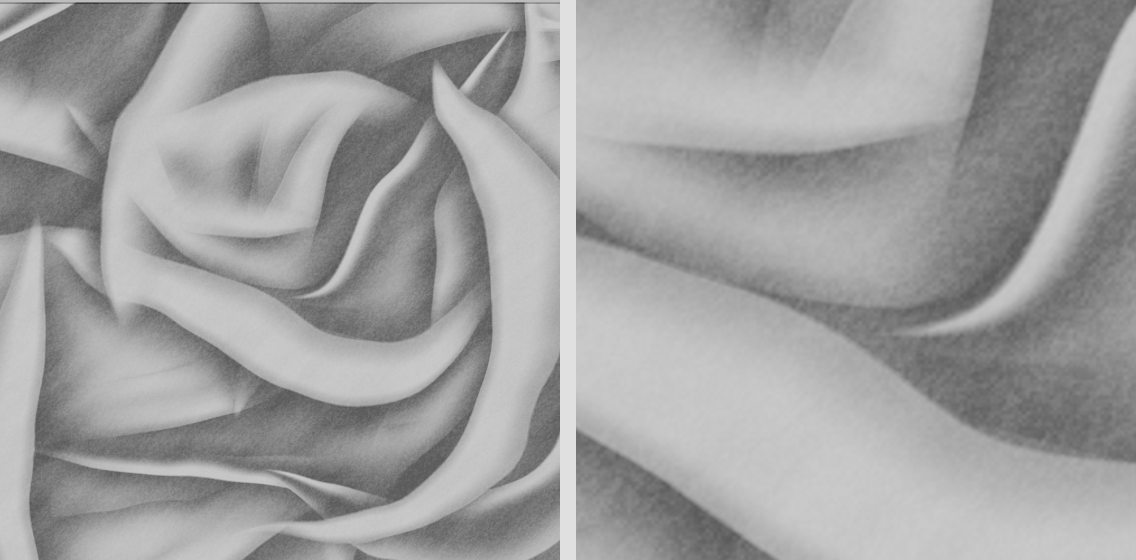
Left, the full canvas; right, a detail of the centre.
Reproduce this texture procedurally as a WebGL 2 fragment shader.

```glsl
#version 300 es
precision highp float;

uniform vec2 u_resolution;
out vec4 outColor;

#define FOLD_COLUMNS 5
#define FOLD_COUNT 25
#define FOLD_LENGTH 0.36
#define FOLD_WIDTH 0.12
#define SHADOW_REACH 0.10
#define EDGE_SOFTNESS 0.003
#define WARP_AMOUNT 0.13
#define GRAIN_AMOUNT 0.085
#define PAPER_TONE 0.775
#define GRAPHITE_TONE 0.385
#define SEED 4.7

float hash(vec2 p) {
    vec3 q = fract(vec3(p.xyx) * 0.1031);
    q += dot(q, q.yzx + 33.33);
    return fract((q.x + q.y) * q.z);
}

float noise(vec2 p) {
    vec2 cell = floor(p);
    vec2 f = p - cell;
    f = f * f * f * (f * (f * 6.0 - 15.0) + 10.0);
    float low = mix(hash(cell), hash(cell + vec2(1, 0)), f.x);
    float high = mix(hash(cell + vec2(0, 1)), hash(cell + vec2(1, 1)), f.x);
    return mix(low, high, f.y);
}

float fbm(vec2 p) {
    float sum = 0.0, gain = 0.5;
    for (int i = 0; i < 4; i++) {
        sum += gain * noise(p);
        p = mat2(1.6, 1.2, -1.2, 1.6) * p + 7.3;
        gain *= 0.5;
    }
    return sum / 0.9375;
}

vec2 rotate(vec2 p, float angle) {
    float c = cos(angle), s = sin(angle);
    return vec2(c * p.x + s * p.y, c * p.y - s * p.x);
}

// Broad swells of the cloth with a few faint wrinkles
float clothTone(vec2 p) {
    float swell = noise(rotate(p, 0.7) * vec2(3.0, 5.0) + 21.0);
    float tone = mix(0.52, PAPER_TONE, smoothstep(0.1, 0.55, swell));
    float crease = 1.0 - abs(2.0 * noise(rotate(p, 0.6) * vec2(3.0, 9.0) + 40.0) - 1.0);
    return tone - 0.1 * pow(crease, 9.0) * noise(p * 6.0 + 3.0);
}

// Lays one tapered fold, with its shadow, over the tone below
float layFold(float tone, vec2 p, float id) {
    vec2 key = vec2(id * 3.7, SEED);
    float size = mix(0.7, 1.3, hash(key + 11.0));
    float angle = mix(-0.8, 2.0, hash(key + 23.0));
    if (hash(key + 31.0) > 0.6) angle += 3.14159;
    float bend = mix(-1.9, 1.9, hash(key + 43.0));
    float twist = mix(-3.0, 3.0, hash(key + 57.0));

    vec2 q = rotate(p, angle);
    float slope = 2.0 * bend * q.x + 3.0 * twist * q.x * q.x;
    float across = q.y - q.x * q.x * (bend + twist * q.x);
    across /= sqrt(1.0 + slope * slope);
    float along = q.x / (FOLD_LENGTH * size);
    float taper = max(1.0 - along * along, 0.0);
    float fade = smoothstep(0.0, 0.5, taper);
    float width = FOLD_WIDTH * size * taper + 0.001;

    // Shadow below the near edge only
    float reach = SHADOW_REACH * mix(0.5, 1.3, hash(key + 64.0)) * (0.25 + 0.75 * taper);
    float depth = max(-across, 0.0) / reach;
    float below = 1.0 - smoothstep(-EDGE_SOFTNESS, EDGE_SOFTNESS, across);
    float shadow = below * exp(-depth * depth * 1.2 - depth * 0.3);
    tone = mix(tone, GRAPHITE_TONE, 0.9 * fade * shadow);

    // A crisp far side drops a fainter shadow of its own
    float crisp = step(0.68, hash(key + 83.0));
    float beyond = max(across - width, 0.0) / (reach * 0.6);
    float above = smoothstep(-EDGE_SOFTNESS, EDGE_SOFTNESS, across - width);
    tone = mix(tone, 0.46, 0.7 * crisp * fade * above * exp(-beyond * beyond - beyond * 0.4));

    // Lit ridge or shaded hollow
    float t = across / width;
    float ridge = mix(0.67, PAPER_TONE, smoothstep(0.0, 0.22, t));
    ridge -= 0.12 * smoothstep(0.55, 1.0, t);
    float hollow = mix(PAPER_TONE, 0.45, smoothstep(0.1, 0.36, t));
    hollow = mix(hollow, 0.72, smoothstep(0.45, 1.0, t));
    float body = hash(key + 71.0) < 0.25 ? hollow : ridge;

    float farSoft = mix(width * 0.75, EDGE_SOFTNESS, crisp);
    float cover = smoothstep(-EDGE_SOFTNESS, EDGE_SOFTNESS, across);
    cover *= 1.0 - smoothstep(width - farSoft, width + EDGE_SOFTNESS, across);
    return mix(tone, body, cover * smoothstep(0.0, 0.25, taper));
}

void main() {
    vec2 p = gl_FragCoord.xy / u_resolution;
    vec2 sway = vec2(noise(p * 3.2 + SEED), noise(p * 3.2 + SEED + 50.0)) - 0.5;
    vec2 ripple = vec2(noise(p * 11.0 + 9.0), noise(p * 11.0 + 70.0)) - 0.5;
    vec2 cloth = p + WARP_AMOUNT * sway + 0.016 * ripple;

    // Scattered folds, stacked in shuffled order
    float tone = clothTone(cloth);
    for (int i = 0; i < FOLD_COUNT; i++) {
        int slot = (i * 7 + 3) % FOLD_COUNT;
        vec2 cell = vec2(slot % FOLD_COLUMNS, slot / FOLD_COLUMNS);
        vec2 jitter = vec2(hash(cell + SEED), hash(cell + SEED + 19.0));
        vec2 center = (cell + mix(vec2(0.1), vec2(0.9), jitter)) / float(FOLD_COLUMNS);
        tone = layFold(tone, cloth - center, float(slot));
    }

    // Smudged strokes and paper grain, strongest in the darks
    float shade = 1.0 - smoothstep(0.45, PAPER_TONE, tone);
    tone += 0.08 * (fbm(rotate(p, 0.75) * vec2(9.0, 36.0)) - 0.5) * (0.4 + shade);
    float grain = 0.5 * noise(rotate(p, 0.8) * vec2(190.0, 330.0)) + 0.5 * noise(p * 430.0);
    tone += GRAIN_AMOUNT * (grain - 0.5) * (0.3 + shade);
    tone = clamp(tone, 0.36, 0.79);

    // Thin sheet border along the top
    tone = mix(tone, 0.74, smoothstep(0.994, 0.997, p.y));
    tone -= 0.2 * (1.0 - smoothstep(0.0005, 0.002, abs(p.y - 0.9945)));
    outColor = vec4(vec3(tone) + vec3(0.0, 0.0, 0.003), 1.0);
}
```
